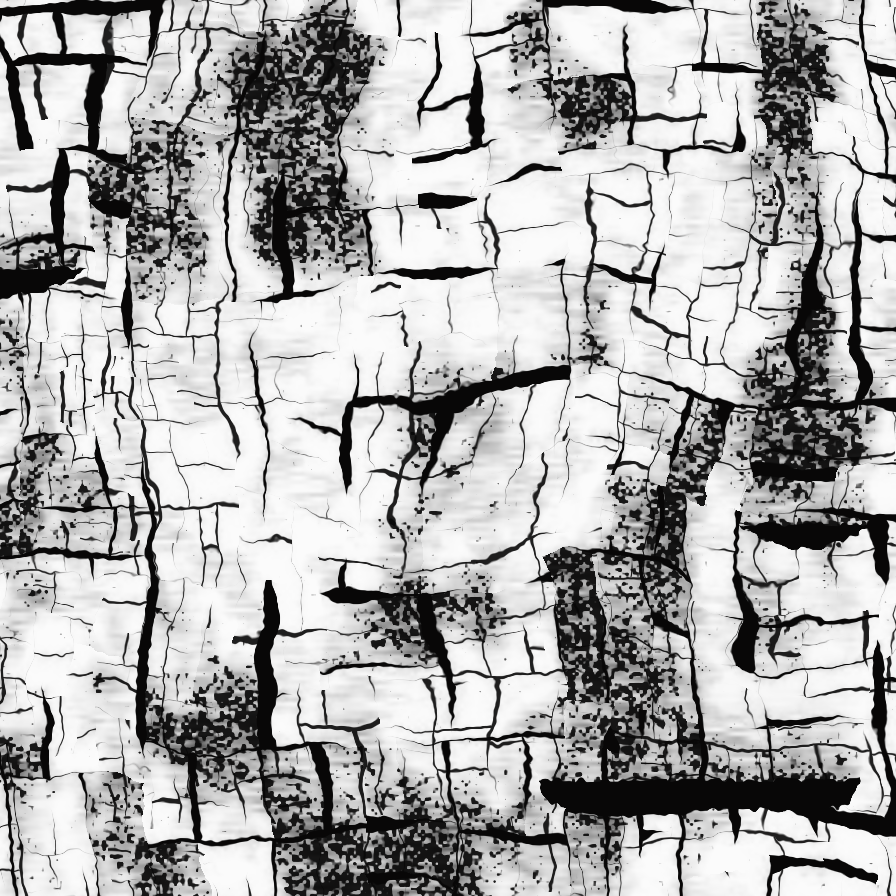
Give the GLSL for this texture, as a WebGL 2 fragment shader.

```glsl
#version 300 es
precision highp float;
// Weathered white paint split by blocky black cracks, with sooty grain and dark gouges.

uniform vec2 u_resolution;
out vec4 fragColor;

const vec3 PAINT = vec3(0.985);
const vec3 SOOT = vec3(0.03, 0.028, 0.028);

float hash(vec2 p) {
    return fract(sin(dot(p, vec2(127.1, 311.7))) * 43758.5453);
}

float noise(vec2 p) {
    vec2 cell = floor(p), f = fract(p);
    f = f * f * (3.0 - 2.0 * f);
    float low = mix(hash(cell), hash(cell + vec2(1, 0)), f.x);
    float high = mix(hash(cell + vec2(0, 1)), hash(cell + vec2(1, 1)), f.x);
    return mix(low, high, f.y);
}

float fbm(vec2 p) {
    float sum = 0.0, amp = 0.5;
    for (int i = 0; i < 4; i++) {
        sum += amp * noise(p);
        p = p * 2.03 + 17.3;
        amp *= 0.5;
    }
    return sum / 0.9375;
}

vec2 wobble(vec2 p, float scale, float amount) {
    return amount * (vec2(noise(p * scale), noise(p * scale + 41.7)) - 0.5);
}

// Splits the plane into ever smaller plates: x = crack ink, y = halo, z = plate hash.
vec3 plates(vec2 p, int levels, float maxWidth, float seed, float edge) {
    vec2 lo = vec2(-0.15), hi = vec2(1.15);
    float ink = 0.0, halo = 0.0;
    for (int i = 0; i < levels; i++) {
        vec2 id = lo * 13.0 + hi * 7.0 + seed + float(i);
        vec2 size = hi - lo;
        int axis = size.x * mix(0.75, 1.9, hash(id + 3.1)) > size.y ? 0 : 1;
        float split = mix(lo[axis], hi[axis], mix(0.3, 0.7, hash(id)));
        float dist = abs(p[axis] - split);

        // Each crack swells, thins and breaks along its length.
        float weight = hash(id + 8.6);
        float swell = smoothstep(0.33, 0.85, noise(p * 13.0 + id * 5.0));
        float width = maxWidth * (0.25 + weight * weight) * swell;
        float present = smoothstep(0.0, 0.0007, width);
        ink = max(ink, present * (1.0 - smoothstep(width - edge, width + edge, dist)));
        halo = max(halo, present * exp(-dist / 0.006));

        if (p[axis] < split) hi[axis] = split;
        else lo[axis] = split;
    }
    return vec3(ink, halo, hash(lo * 9.0 + hi * 5.0 + seed));
}

// Flat-topped gouge: x = solid black, y = soot spreading above it.
vec2 gouge(vec2 p, vec2 halfSize, float squareness, float edge) {
    float along = abs(p.x) / halfSize.x;
    float depth = 2.0 * halfSize.y * (1.0 - pow(along, squareness));
    float solid = smoothstep(-edge, edge, p.y + depth) * smoothstep(-edge, edge, -p.y);
    float inside = 1.0 - smoothstep(0.85, 1.05, along);
    float soot = inside * exp(-max(p.y, 0.0) / 0.035) * step(-depth, p.y);
    return vec2(solid * step(along, 1.0), soot);
}

void main() {
    vec2 uv = gl_FragCoord.xy / u_resolution.y;
    float edge = max(0.0009, 0.6 / u_resolution.y);
    vec2 rough = wobble(uv, 150.0, 0.0035);
    vec2 bent = uv + wobble(uv, 5.0, 0.07) + wobble(uv, 26.0, 0.015) + rough;

    // Broad cracks over a web of hairlines
    vec3 broad = plates(bent, 8, 0.0095, 4.0, edge);
    vec3 fine = plates(bent + wobble(uv, 40.0, 0.01), 10, 0.0028, 23.0, edge);

    // Gouges
    float solid = 0.0, soot = 0.0;
    for (int i = 0; i < 3; i++) {
        float n = float(i);
        vec2 centre = fract(vec2(0.78, 0.13) + n * vec2(0.12, 0.285));
        vec2 halfSize = i == 0 ? vec2(0.18, 0.017) : vec2(0.075, 0.014);
        vec2 mark = gouge(uv + rough * 2.0 - centre, halfSize, i == 0 ? 16.0 : 2.0, edge);
        solid = max(solid, mark.x);
        soot = max(soot, mark.y);
    }

    // Sooty patches, partly bounded by the plates
    float patchField = fbm(bent * vec2(8.0, 5.5) + 6.0) + 0.22 * (broad.z - 0.5);
    float sooty = max(smoothstep(0.52, 0.78, patchField), 0.85 * soot);
    float speck = 0.65 * noise(uv * 250.0) + 0.35 * noise(uv * 110.0 + 9.0);
    float threshold = 0.86 - 0.5 * sooty;
    float grain = smoothstep(threshold, threshold + 0.16, speck);

    // Soft grey stains and brushed streaks
    float streak = noise(uv * vec2(45.0, 210.0));
    float mottle = smoothstep(0.45, 0.8, fbm(uv * 22.0 + 3.0));
    float stain = 0.38 * sooty * (0.4 + streak) + 0.16 * mottle * streak
                + 0.22 * max(broad.y, 0.5 * fine.y) * speck;

    float clean = (1.0 - broad.x) * (1.0 - 0.9 * fine.x) * (1.0 - solid);
    clean *= (1.0 - 0.92 * grain) * (1.0 - clamp(stain, 0.0, 0.8));
    fragColor = vec4(mix(SOOT, PAINT, clean), 1.0);
}
```
